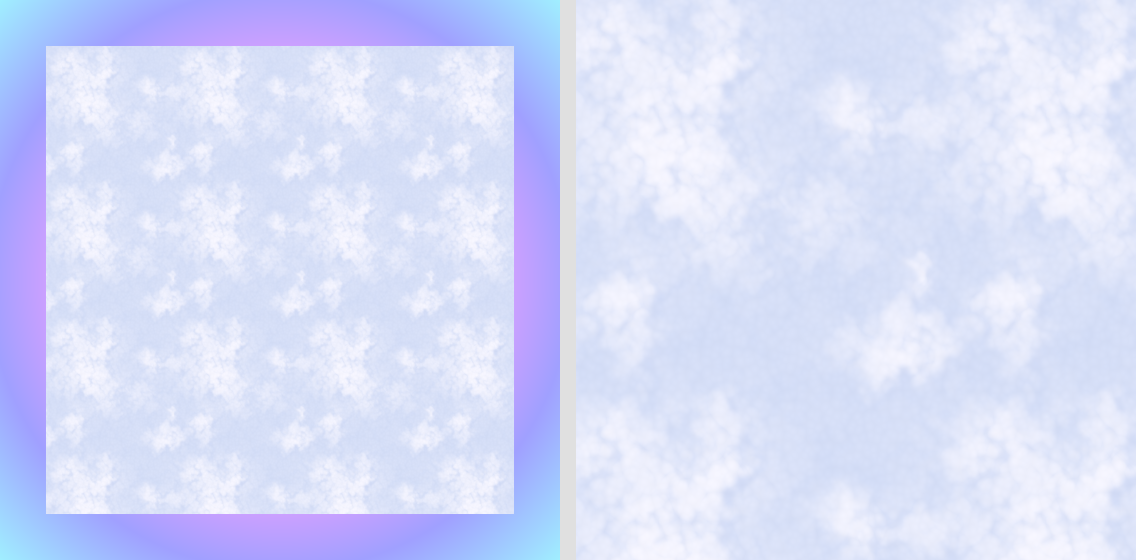
Left: the whole. Right: its middle third, enlarged.
Give the GLSL for this texture, as a Shadertoy shader.

```glsl
// A square panel of pale sky, tiled with soft clouds, inside a radial hue border.
// Each tile sums soft ellipses, broken up by wrapped cellular noise and sine warps;
// the border slides from violet through blue to cyan with distance from the center.

#define PANEL_HALF 0.418              // half side of the sky panel
#define TILE vec2(0.2305, 0.2422)     // size of one cloud tile
#define SKY vec3(0.820, 0.860, 0.963)
#define CLOUD vec3(0.975, 0.970, 1.0)
#define CREASE vec3(0.75, 0.80, 0.94)
#define HAZE_AMOUNT 0.36
#define PUFF_AMOUNT 0.95
#define WARP 0.016
#define BLUE_RADIUS 0.52              // where the border is pure blue
#define HUE_SLOPE 1.65

// Ellipses in tile units, y downward: center.xy, radius.xy
const vec4 PUFFS[8] = vec4[8](
    vec4(0.17, 0.13, 0.10, 0.07), vec4(0.45, 0.20, 0.08, 0.08),
    vec4(0.31, 0.36, 0.10, 0.12), vec4(0.38, 0.47, 0.12, 0.09),
    vec4(0.81, 0.32, 0.08, 0.06), vec4(0.95, 0.89, 0.10, 0.08),
    vec4(0.23, 0.80, 0.06, 0.11), vec4(0.98, 0.72, 0.035, 0.05));
const vec4 HAZE[8] = vec4[8](
    vec4(0.18, 0.47, 0.14, 0.10), vec4(0.30, 0.24, 0.26, 0.16),
    vec4(0.45, 0.07, 0.12, 0.06), vec4(0.99, 0.34, 0.13, 0.07),
    vec4(0.45, 0.62, 0.10, 0.10), vec4(0.13, 0.80, 0.06, 0.05),
    vec4(0.84, 0.91, 0.10, 0.07), vec4(0.66, 0.56, 0.22, 0.12));

vec2 hash2(vec2 p) {
    return fract(sin(vec2(dot(p, vec2(127.1, 311.7)), dot(p, vec2(269.5, 183.3)))) * 4375.85);
}

// Cellular noise that wraps every "cells" cells: 1 at cell points, 0 far away
float cellular(vec2 p, float cells) {
    p *= cells;
    vec2 base = floor(p);
    float nearest = 1.0;
    for (int y = -1; y <= 1; y++)
    for (int x = -1; x <= 1; x++) {
        vec2 cell = base + vec2(x, y);
        vec2 d = cell + hash2(mod(cell, cells) + cells) - p;
        nearest = min(nearest, dot(d, d));
    }
    return 1.0 - sqrt(nearest);
}

// Soft ellipse repeated once per tile
float blob(vec2 p, vec4 e) {
    vec2 d = (fract(p - e.xy + 0.5) - 0.5) / e.zw;
    return exp(-dot(d, d));
}

// Layered sines with whole frequencies, so the warp wraps with the tile
vec2 warp(vec2 p) {
    p *= 6.28318;
    vec2 w = sin(p.yx * 4.0 + vec2(0.7, 2.1) + 1.3 * sin(p * 3.0));
    w += 0.7 * sin(p.yx * 9.0 + p * 5.0 + vec2(3.0, 0.4));
    w += 0.4 * sin(p.yx * 17.0 - p * 11.0 + vec2(1.2, 4.5));
    return w * WARP;
}

float cloudDensity(vec2 tile) {
    vec2 p = tile + warp(tile);
    float billow = 0.45 * cellular(p, 8.0) + 0.33 * cellular(p, 15.0)
                 + 0.22 * cellular(tile, 31.0);
    billow = smoothstep(0.28, 0.82, billow);
    float body = 0.06;
    for (int i = 0; i < 8; i++)
        body += PUFF_AMOUNT * blob(p, PUFFS[i]) + HAZE_AMOUNT * blob(p, HAZE[i]);
    return 1.0 - exp(-1.2 * body * (0.3 + 1.4 * billow));
}

vec3 skyPanel(vec2 uv) {
    // Tiles start at the top left corner of the panel
    vec2 tile = (vec2(uv.x, 1.0 - uv.y) - (0.5 - PANEL_HALF)) / TILE;
    float density = cloudDensity(tile);
    float lit = cloudDensity(tile - vec2(0.025, 0.015));
    vec3 color = mix(SKY, CLOUD, density);
    // Faint shade on the side away from the light, then a fine grain
    color = mix(color, CREASE, 0.4 * clamp(lit - density, 0.0, 1.0));
    return color + 0.016 * (cellular(tile, 48.0) - 0.5);
}

vec3 hueBorder(float radius) {
    float t = (radius - BLUE_RADIUS) * HUE_SLOPE;
    return vec3(0.627 + max(-t, 0.0), 0.627 + max(t, 0.0), 1.0);
}

void mainImage(out vec4 fragColor, in vec2 fragCoord) {
    vec2 uv = fragCoord / iResolution.xy;
    vec2 centered = uv - 0.5;
    float edge = max(abs(centered.x), abs(centered.y)) - PANEL_HALF;
    float pixel = 1.0 / iResolution.y;
    float outside = smoothstep(-0.5 * pixel, 0.5 * pixel, edge);
    vec3 color = mix(skyPanel(uv), hueBorder(length(centered)), outside);
    fragColor = vec4(clamp(color, 0.0, 1.0), 1.0);
}
```
